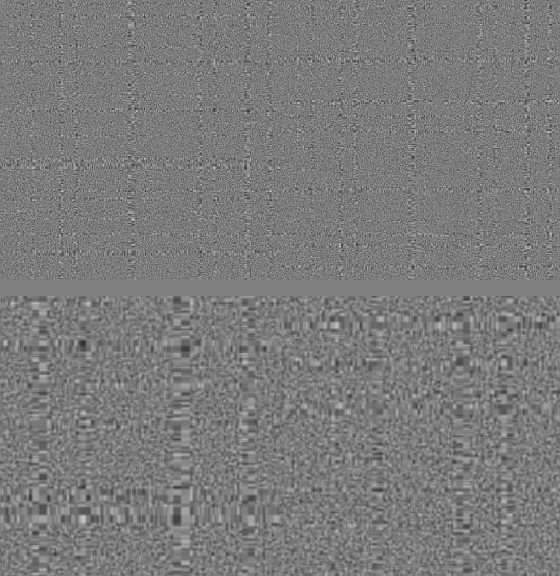
Top, the full canvas; bottom, a detail of the centre.
Write a Shadertoy shader that draws this texture.

```glsl
#define GRAIN 0.00390625     // averaging footprint, in canvas heights
#define DENSITY 512.0        // fine cells per canvas height
#define COLUMN_SLOTS 12.0    // stretched columns per panel
#define ROW_SLOTS 26.0       // stretched rows per panel
#define COLUMN_WIDTH 0.017
#define ROW_WIDTH 0.011
#define STRETCH 0.98         // 1.0 stops the cells fully at a band centre
#define MEAN_GREY 0.484
#define CONTRAST 0.44
#define SAMPLES 3

uint mixBits(uint n) {
    n = (n ^ (n >> 16)) * 0x7feb352du;
    n = (n ^ (n >> 15)) * 0x846ca68bu;
    return n ^ (n >> 16);
}

float hash(vec2 p) {
    ivec2 i = ivec2(floor(p));
    uint n = mixBits(uint(i.x) + mixBits(uint(i.y) + 77u));
    return float(n >> 8) / 16777216.0;
}

vec2 gradient(vec2 corner) {
    float angle = 6.28318 * hash(corner);
    return vec2(cos(angle), sin(angle));
}

float gradientNoise(vec2 p) {
    vec2 i = floor(p), f = p - i;
    vec2 s = f * f * (3.0 - 2.0 * f);
    vec2 e = vec2(1.0, 0.0);
    float a = dot(gradient(i), f);
    float b = dot(gradient(i + e.xy), f - e.xy);
    float c = dot(gradient(i + e.yx), f - e.yx);
    float d = dot(gradient(i + e.xx), f - e.xx);
    return mix(mix(a, b, s.x), mix(c, d, s.x), s.y);
}

// Cell coordinate along one axis; cells widen around one random centre per slot
float stretchedAxis(float t, float slots, float maxWidth, float seed) {
    float slot = floor(t * slots);
    float centre = (slot + mix(0.15, 0.85, hash(vec2(slot, seed)))) / slots;
    float strength = hash(vec2(slot, seed + 50.0));
    float width = maxWidth * (0.03 + pow(strength, 1.8));
    float d = t - centre;
    return DENSITY * (d - STRETCH * width * atan(d / width)) + slot * 128.0;
}

// Flat random cells: columns repeat in each panel, rows differ
float weave(vec2 p) {
    float panel = floor(p.x);
    float u = stretchedAxis(p.x - panel, COLUMN_SLOTS, COLUMN_WIDTH, 11.0);
    float v = stretchedAxis(p.y, ROW_SLOTS, ROW_WIDTH, 23.0 + panel);
    vec2 cell = floor(vec2(u + panel * 4096.0, v));
    return gradientNoise(cell + 0.5);
}

void mainImage(out vec4 fragColor, in vec2 fragCoord) {
    vec2 p = fragCoord / iResolution.y;

    // Box average softens cell edges and calms the fine areas
    float sum = 0.0;
    for (int y = 0; y < SAMPLES; y++) {
        for (int x = 0; x < SAMPLES; x++) {
            vec2 offset = (vec2(x, y) + 0.5) / float(SAMPLES) - 0.5;
            sum += weave(p + offset * GRAIN);
        }
    }
    float grey = MEAN_GREY + CONTRAST * sum / float(SAMPLES * SAMPLES);
    fragColor = vec4(vec3(clamp(grey, 0.0, 1.0)), 1.0);
}
```
